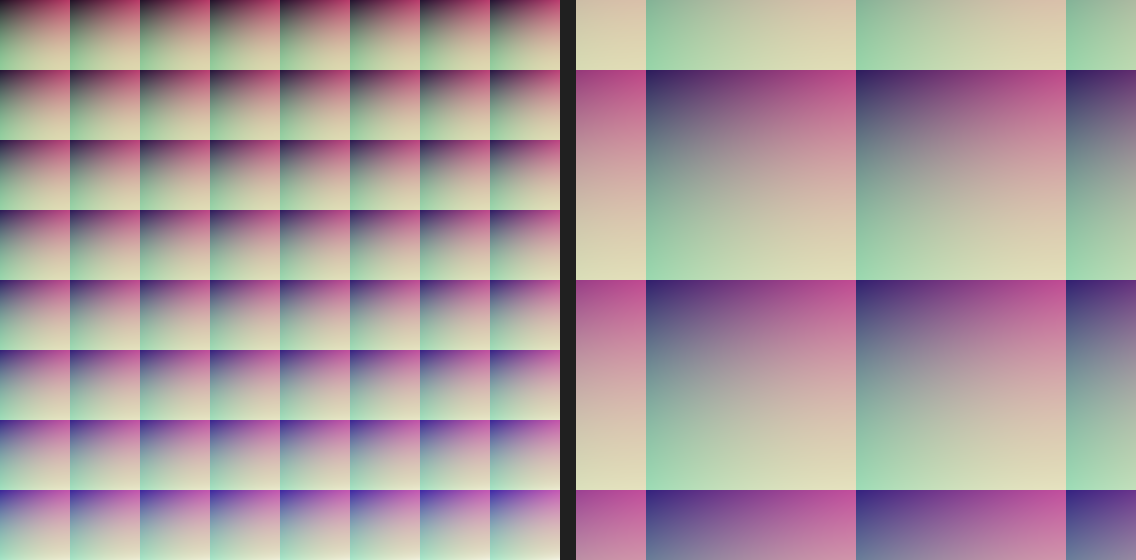
Left: the whole. Right: its middle third, enlarged.
Reproduce this pattern procedurally as a WebGL 2 fragment shader.

```glsl
#version 300 es
precision highp float;
// Eight by eight grid of gradient tiles: a graded colour cube, sliced by blue.

uniform vec2 u_resolution;
out vec4 fragColor;

const float TILES = 8.0;
const int SUBSAMPLES = 2;

// Corner colours of a tile in the first slice
const vec3 FIRST_TOP_LEFT     = vec3(0.12, 0.07, 0.14);
const vec3 FIRST_TOP_RIGHT    = vec3(0.73, 0.22, 0.40);
const vec3 FIRST_BOTTOM_LEFT  = vec3(0.56, 0.80, 0.60);
const vec3 FIRST_BOTTOM_RIGHT = vec3(0.87, 0.84, 0.68);

// Corner colours of a tile in the last slice
const vec3 LAST_TOP_LEFT      = vec3(0.24, 0.16, 0.65);
const vec3 LAST_TOP_RIGHT     = vec3(0.77, 0.34, 0.71);
const vec3 LAST_BOTTOM_LEFT   = vec3(0.60, 0.83, 0.73);
const vec3 LAST_BOTTOM_RIGHT  = vec3(0.87, 0.84, 0.73);

// Tone curve strength: 1 is linear, more rises faster at the start
const float DOWN_CURVE_FIRST = 1.6;
const float DOWN_CURVE_LAST  = 1.9;
const float TOP_CURVE_FIRST  = 1.0;
const float TOP_CURVE_LAST   = 1.25;
const float BOTTOM_CURVE     = 1.8;

// Pale lift along the lower edge of the bluest tiles
const vec3 HIGHLIGHT = vec3(0.05, 0.08, 0.07);
const float HIGHLIGHT_FALLOFF = 9.0;
const vec3 CORNER_GLOW = vec3(0.03, 0.03, 0.09);

float easeOut(float t, float strength) {
    return 1.0 - pow(max(1.0 - t, 0.0), strength);
}

// tile.x runs right, tile.y runs down; slice is the blue level
vec3 gradedColor(vec2 tile, float slice) {
    float down = easeOut(tile.y, mix(DOWN_CURVE_FIRST, DOWN_CURVE_LAST, slice));
    float topCurve = mix(TOP_CURVE_FIRST, TOP_CURVE_LAST, slice);
    float across = easeOut(tile.x, mix(topCurve, BOTTOM_CURVE, down));

    vec3 top = mix(mix(FIRST_TOP_LEFT, LAST_TOP_LEFT, slice),
                   mix(FIRST_TOP_RIGHT, LAST_TOP_RIGHT, slice), across);
    vec3 bottom = mix(mix(FIRST_BOTTOM_LEFT, LAST_BOTTOM_LEFT, slice),
                      mix(FIRST_BOTTOM_RIGHT, LAST_BOTTOM_RIGHT, slice), across);
    vec3 color = mix(top, bottom, down);

    // Highlights
    float edge = pow(tile.y, HIGHLIGHT_FALLOFF) * slice;
    color += HIGHLIGHT * edge;
    color += CORNER_GLOW * edge * pow(tile.x, 3.0) * pow(slice, 6.0);
    return color;
}

// Slices are numbered row by row from the upper left
vec3 tileGrid(vec2 uv) {
    vec2 grid = vec2(uv.x, 1.0 - uv.y) * TILES;
    vec2 cell = clamp(floor(grid), 0.0, TILES - 1.0);
    float slice = (cell.y * TILES + cell.x) / (TILES * TILES - 1.0);
    return gradedColor(clamp(grid - cell, 0.0, 1.0), slice);
}

void main() {
    // Average a few samples so tile edges stay smooth at any size
    vec3 total = vec3(0.0);
    for (int j = 0; j < SUBSAMPLES; j++) {
        for (int i = 0; i < SUBSAMPLES; i++) {
            vec2 offset = (vec2(i, j) + 0.5) / float(SUBSAMPLES) - 0.5;
            total += tileGrid((gl_FragCoord.xy + offset) / u_resolution);
        }
    }
    fragColor = vec4(total / float(SUBSAMPLES * SUBSAMPLES), 1.0);
}
```
